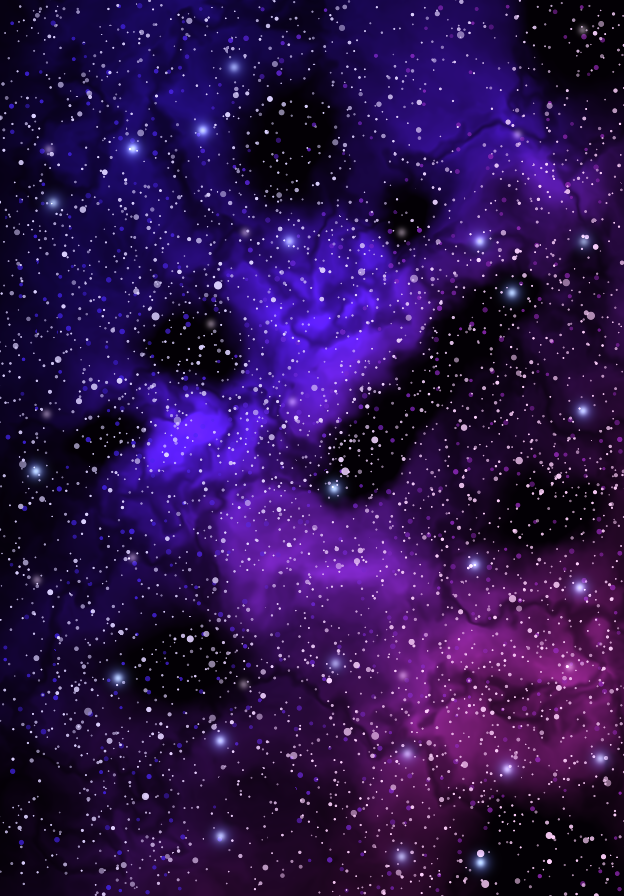
Reproduce this texture procedurally as a Shadertoy shader.

```glsl
vec3 hash3(vec2 p) {
    vec3 q = fract(vec3(p.xyx) * vec3(0.1031, 0.1030, 0.0973));
    q += dot(q, q.yxz + 33.33);
    return fract((q.xxy + q.yzz) * q.zyx);
}

// Cellular noise: soft light and dark puffs, one per jittered cell
float puffs(vec2 p) {
    vec2 id = floor(p), f = p - id;
    float sum = 0.0;
    for (int y = -1; y <= 1; y++)
    for (int x = -1; x <= 1; x++) {
        vec2 cell = vec2(x, y);
        vec3 h = hash3(id + cell + 40.0);
        vec2 d = cell + h.xy - f;
        float falloff = max(0.0, 1.0 - dot(d, d));
        sum += (2.0 * h.z - 1.0) * falloff * falloff * falloff;
    }
    return sum;
}

float smoke(vec2 p) {
    float sum = 0.0, amp = 0.9;
    for (int i = 0; i < 5; i++) {
        sum += amp * puffs(p);
        p = mat2(0.8, 0.6, -0.6, 0.8) * p * 1.95 + 7.3;
        amp *= 0.56;
    }
    return sum;
}

float blob(vec2 p, vec2 centre, vec2 size) {
    vec2 d = (p - centre) / size;
    return exp(-dot(d, d));
}

float segmentDistance(vec2 p, vec2 a, vec2 b) {
    vec2 d = b - a;
    return length(p - a - d * clamp(dot(p - a, d) / dot(d, d), 0.0, 1.0));
}

vec3 nebula(vec2 p) {
    vec2 q = p + 0.03 * vec2(smoke(p * 8.0), smoke(p * 8.0 + 19.0));
    float grain = smoke(q * 7.0 + 4.0);
    float veins = smoothstep(0.0, 0.2, abs(smoke(q * 5.0 + 31.0)));

    // Bright masses
    float light = 0.30
        + 0.66 * blob(q, vec2(0.35, 0.64), vec2(0.10, 0.11))
        + 0.56 * blob(q, vec2(0.24, 0.48), vec2(0.14, 0.09))
        + 0.55 * blob(q, vec2(0.57, 0.26), vec2(0.19, 0.11))
        + 0.42 * blob(q, vec2(0.57, 0.80), vec2(0.11, 0.13))
        + 0.34 * blob(q, vec2(0.17, 0.84), vec2(0.15, 0.20))
        + 0.45 * blob(q, vec2(0.36, 0.36), vec2(0.11, 0.07));

    // Dark holes and the diagonal lane
    float lane = segmentDistance(q, vec2(0.36, 0.47), vec2(0.58, 0.66)) / 0.036;
    float dark = exp(-lane * lane)
        + blob(q, vec2(0.33, 0.84), vec2(0.06, 0.09))
        + blob(q, vec2(0.46, 0.77), vec2(0.05, 0.05))
        + blob(q, vec2(0.21, 0.62), vec2(0.06, 0.05))
        + blob(q, vec2(0.10, 0.50), vec2(0.05, 0.04))
        + blob(q, vec2(0.20, 0.27), vec2(0.09, 0.08))
        + blob(q, vec2(0.60, 0.43), vec2(0.08, 0.05))
        + blob(q, vec2(0.62, 0.04), vec2(0.14, 0.10))
        + blob(q, vec2(0.68, 0.98), vec2(0.13, 0.12));
    light *= (1.0 + 0.65 * grain) * mix(0.6, 1.0, veins);
    light *= 1.0 - smoothstep(0.1, 0.9, dark + 0.15 * grain);
    light *= smoothstep(-0.12, 0.14, p.x);
    light = max(light - 0.03, 0.0);

    // Deep blue at upper left to magenta at lower right
    float t = q.x - 0.9 * q.y;
    vec3 tint = mix(vec3(0.15, 0.04, 0.68), vec3(0.30, 0.07, 0.92), smoothstep(-0.6, -0.28, t));
    tint = mix(tint, vec3(0.40, 0.09, 0.68), smoothstep(-0.25, -0.02, t));
    tint = mix(tint, vec3(0.56, 0.11, 0.53), smoothstep(0.02, 0.40, t));
    return vec3(0.012, 0.0, 0.018) + tint * light + 0.05 * light * light;
}

// One jittered dot per chosen cell
float starDots(vec2 p, float cells, float chance, float radius) {
    vec2 id = floor(p * cells);
    vec3 h = hash3(id + cells * 7.0);
    vec3 k = hash3(id + cells * 3.0 + 51.0);
    float d = length(fract(p * cells) - 0.2 - 0.6 * h.xy) / cells;
    float r = radius * (0.7 + 0.6 * k.x);
    float soft = max(0.0006, 0.5 / iResolution.y);
    return (1.0 - smoothstep(r - soft, r + soft, d)) * step(h.z, chance) * (0.5 + 0.5 * k.y);
}

// Large hazy stars, blue or faint grey
vec3 glowStars(vec2 p) {
    vec2 id = floor(p * 10.0);
    vec3 h = hash3(id + 17.0);
    vec3 k = hash3(id + 83.0);
    float d = length(fract(p * 10.0) - 0.22 - 0.56 * h.xy) / 10.0;
    float core = exp(-pow(d / 0.005, 2.0));
    float halo = exp(-pow(d / 0.011, 2.0));
    vec3 blue = core * vec3(0.52, 0.58, 0.52) + halo * vec3(0.22, 0.27, 0.52);
    vec3 grey = core * vec3(0.42, 0.38, 0.42);
    return step(h.z, 0.58) * mix(grey, blue * (0.6 + 0.45 * k.y), step(0.35, k.x));
}

void mainImage(out vec4 fragColor, in vec2 fragCoord) {
    vec2 p = fragCoord / iResolution.y;
    vec3 color = nebula(p);

    // Dim violet dots, then pale stars from fine to coarse on turned grids
    float crowd = 0.6 + 0.6 * blob(p, vec2(0.38, 0.47), vec2(0.28, 0.34)) + 0.5 * puffs(p * 11.0);
    vec3 violet = mix(vec3(0.26, 0.14, 0.92), vec3(0.58, 0.16, 0.72), smoothstep(0.1, 0.6, p.x));
    color = mix(color, violet, 0.85 * starDots(p, 56.0, 0.3 * crowd, 0.0024));
    vec3 pale = mix(vec3(0.86, 0.82, 1.0), vec3(1.0, 0.82, 0.99), smoothstep(0.0, 0.4, p.x - 0.4 * p.y));
    vec2 turned = p + 3.0;
    for (int i = 0; i < 5; i++) {
        float size = pow(1.34, float(i));
        turned = mat2(0.8, 0.6, -0.6, 0.8) * turned;
        color = mix(color, pale, starDots(turned, 100.0 / size, 0.38 * crowd / size, 0.0011 * size));
    }
    color += glowStars(p) * (1.0 - 0.5 * color);
    fragColor = vec4(clamp(color, 0.0, 1.0), 1.0);
}
```
